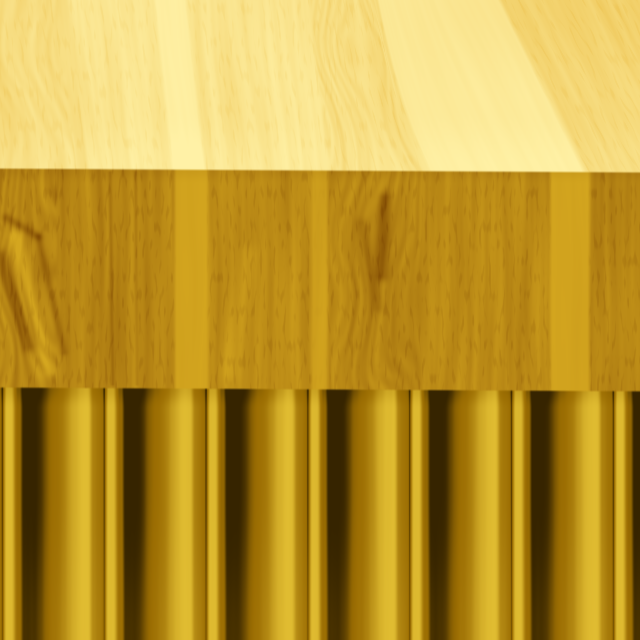
Write a Shadertoy shader that draws this texture.

```glsl
#define TOP_EDGE 0.7365
#define LOW_EDGE 0.3945
#define EDGE_TILT 0.006
#define EDGE_SOFT 0.0025
#define FLUTE_PERIOD 0.1591
#define FLUTE_START 0.038
#define GRAIN_FREQ 55.0
#define PORE_FREQ 190.0
#define TOP_PALE vec3(1.0, 0.945, 0.65)
#define TOP_DEEP vec3(0.93, 0.77, 0.33)
#define FRONT_PALE vec3(0.83, 0.65, 0.12)
#define FRONT_DEEP vec3(0.50, 0.29, 0.01)

vec2 gradient(vec2 cell) {
    float a = 6.2832 * fract(sin(dot(cell, vec2(127.1, 311.7))) * 43758.5);
    return vec2(cos(a), sin(a));
}

float gradientNoise(vec2 p) {
    vec2 i = floor(p), f = p - i;
    vec2 s = f * f * f * (f * (f * 6.0 - 15.0) + 10.0);
    vec2 e = vec2(1.0, 0.0);
    float low = mix(dot(gradient(i), f), dot(gradient(i + e.xy), f - e.xy), s.x);
    float high = mix(dot(gradient(i + e.yx), f - e.yx), dot(gradient(i + 1.0), f - 1.0), s.x);
    return 1.4 * mix(low, high, s.y);
}

float band(float x, float a, float b) {
    return smoothstep(a - 0.004, a + 0.004, x) * (1.0 - smoothstep(b - 0.004, b + 0.004, x));
}

// Soft streak between two points
float streak(vec2 p, vec2 a, vec2 b, float width) {
    vec2 d = b - a;
    float h = clamp(dot(p - a, d) / dot(d, d), 0.0, 1.0);
    float r = length(p - a - d * h) / width;
    return exp(-r * r);
}

// Long fibres, bent more strongly where the wood is figured
float grain(vec2 p, float figure) {
    float bend = gradientNoise(p * vec2(9.0, 6.0) + 4.0);
    float u = p.x + (0.004 + 0.03 * figure) * bend;
    float fibres = gradientNoise(vec2(u * GRAIN_FREQ, p.y * 3.0));
    fibres += 0.6 * gradientNoise(vec2(u * GRAIN_FREQ * 2.3, p.y * 5.0 + 7.0));
    float rings = sin(u * 330.0 + 9.0 * bend + p.y * 12.0);
    return fibres + 0.45 * figure * rings;
}

float pores(vec2 p) {
    return smoothstep(0.1, 0.7, gradientNoise(p * vec2(PORE_FREQ, 38.0)));
}

vec3 topBoards(vec2 p) {
    // Boards fan out toward the right
    float slant = mix(0.11, 0.49, smoothstep(0.46, 0.72, p.x));
    vec2 q = vec2(p.x + (p.y - TOP_EDGE) * slant, p.y);
    float figure = 0.6 * band(q.x, -0.1, 0.12) + band(q.x, 0.515, 0.66);
    float plain = max(band(q.x, 0.27, 0.32), band(q.x, 0.67, 0.91));
    float depth = 0.30;
    depth += 0.17 * band(q.x, -0.1, 0.137) - 0.05 * band(q.x, 0.137, 0.27);
    depth -= 0.22 * band(q.x, 0.27, 0.32);
    depth += 0.14 * band(q.x, 0.515, 0.67);
    depth -= 0.14 * band(q.x, 0.67, 0.91);
    depth += 0.22 * band(q.x, 0.91, 1.5);
    depth += mix(0.15, 0.05, plain) * grain(q, figure);
    depth += 0.13 * pores(q) * (1.0 - plain);
    depth += 0.2 * smoothstep(0.83, 1.0, p.y) * smoothstep(0.4, 1.0, p.x);
    depth -= 0.12 * smoothstep(0.83, TOP_EDGE, p.y);
    return mix(TOP_PALE, TOP_DEEP, clamp(depth, 0.0, 1.2));
}

vec3 frontBoards(vec2 p) {
    float figure = band(p.x, -0.1, 0.09) + 0.65 * band(p.x, 0.515, 0.66);
    float plain = max(band(p.x, 0.273, 0.325), band(p.x, 0.86, 0.921));
    plain = max(plain, 0.8 * band(p.x, 0.487, 0.512));
    float depth = 0.29;
    depth += 0.06 * band(p.x, -0.1, 0.273) + 0.04 * band(p.x, 0.512, 0.69);
    depth += 0.09 * band(p.x, 0.921, 1.1);
    depth -= 0.26 * plain;
    depth -= 0.14 * streak(p, vec2(0.39, 0.60), vec2(0.36, 0.42), 0.018);
    depth += mix(0.15, 0.03, plain) * grain(p + 3.0, figure);
    depth += 0.13 * pores(p) * (1.0 - plain);
    // Dark seams and knots, with a pale curl on the left
    depth += 0.24 * streak(p, vec2(0.172, 0.73), vec2(0.176, 0.40), 0.003);
    depth += 0.16 * streak(p, vec2(0.212, 0.73), vec2(0.214, 0.40), 0.003);
    depth += 0.45 * streak(p, vec2(0.602, 0.69), vec2(0.597, 0.57), 0.010);
    depth += 0.22 * streak(p, vec2(0.565, 0.65), vec2(0.59, 0.52), 0.010);
    depth += 0.45 * streak(p, vec2(0.0, 0.60), vec2(0.045, 0.46), 0.011);
    depth += 0.35 * streak(p, vec2(0.01, 0.66), vec2(0.06, 0.63), 0.007);
    depth += 0.30 * streak(p, vec2(0.06, 0.63), vec2(0.10, 0.45), 0.006);
    depth -= 0.36 * streak(p, vec2(0.025, 0.63), vec2(0.075, 0.42), 0.012);
    depth += 0.10 * smoothstep(0.025, 0.0, TOP_EDGE - p.y);
    return mix(FRONT_PALE, FRONT_DEEP, clamp(depth, 0.0, 1.0));
}

vec3 flutes(vec2 p) {
    float t = fract((p.x - FLUTE_START) / FLUTE_PERIOD);
    // Deep groove, rounded face, side, then narrow fillet
    float light = 0.46 * smoothstep(0.08, 0.30, t) + 0.46 * smoothstep(0.25, 0.60, t);
    light = mix(light, 0.66 - 1.4 * (t - 0.65), smoothstep(0.62, 0.68, t));
    light = mix(light, 0.90, smoothstep(0.78, 0.83, t));
    light = mix(light, 0.42, smoothstep(0.87, 0.94, t));
    light *= 1.0 - smoothstep(0.95, 1.0, t);
    float crease = (t - 0.785) / 0.011;
    light -= 0.28 * exp(-crease * crease);
    light += 0.13 * (1.0 - light) * smoothstep(0.25, 0.0, p.y);
    light -= 0.12 * smoothstep(0.36, LOW_EDGE, p.y);
    light += 0.025 * gradientNoise(p * vec2(130.0, 2.0));
    light = clamp(light, 0.0, 1.0);
    vec3 shade = mix(vec3(0.21, 0.14, 0.0), vec3(0.61, 0.43, 0.01), smoothstep(0.0, 0.5, light));
    return mix(shade, vec3(0.89, 0.75, 0.20), smoothstep(0.45, 1.0, light));
}

void mainImage(out vec4 fragColor, in vec2 fragCoord) {
    vec2 p = fragCoord / iResolution.xy;
    float level = p.y + EDGE_TILT * p.x;
    float aboveLow = smoothstep(-EDGE_SOFT, EDGE_SOFT, level - LOW_EDGE);
    float aboveTop = smoothstep(-EDGE_SOFT, EDGE_SOFT, level - TOP_EDGE);
    vec3 color = mix(flutes(p), frontBoards(p), aboveLow);
    color = mix(color, topBoards(p), aboveTop);
    fragColor = vec4(color, 1.0);
}
```
